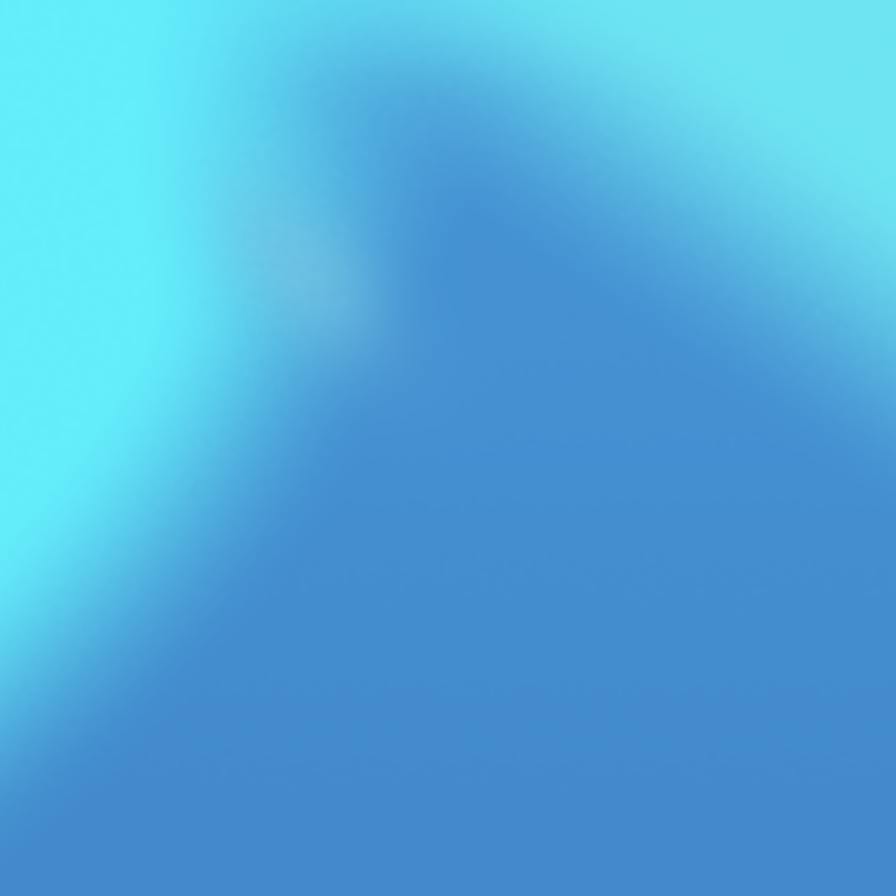
This background is drawn by a Shadertoy shader. Its source:

```glsl
#define DEEP_TOP vec3(0.27, 0.57, 0.825)
#define DEEP_LOW vec3(0.26, 0.54, 0.80)
#define LIGHT_LEFT vec3(0.39, 0.93, 0.985)
#define LIGHT_RIGHT vec3(0.43, 0.895, 0.95)
#define HAZE_COLOR vec3(0.46, 0.765, 0.88)
#define HAZE_CENTER vec2(0.335, 0.70)
#define HAZE_RADII vec2(0.12, 0.065)
#define HAZE_STRENGTH 0.65
#define GRAIN_SCALE 90.0
#define GRAIN_AMOUNT 0.012

vec2 hashGradient(vec2 cell) {
    vec2 p = vec2(dot(cell, vec2(127.1, 311.7)), dot(cell, vec2(269.5, 183.3)));
    return fract(sin(p) * 43758.5) * 2.0 - 1.0;
}

float gradientNoise(vec2 p) {
    vec2 cell = floor(p);
    vec2 f = fract(p);
    vec2 u = f * f * f * (f * (f * 6.0 - 15.0) + 10.0);
    vec2 e = vec2(0.0, 1.0);
    float a = dot(hashGradient(cell), f);
    float b = dot(hashGradient(cell + e.yx), f - e.yx);
    float c = dot(hashGradient(cell + e.xy), f - e.xy);
    float d = dot(hashGradient(cell + e.yy), f - e.yy);
    return mix(mix(a, b, u.x), mix(c, d, u.x), u.y);
}

// Light left of a parabola that straightens and softens near the top
float leftLight(vec2 uv) {
    float drop = max(0.85 - uv.y, 0.0);
    float slope = 1.7 * drop;
    float dist = (0.38 - 0.85 * drop * drop - uv.x) / sqrt(1.0 + slope * slope);
    float softness = mix(0.0, 0.07, smoothstep(0.6, 0.85, uv.y));
    return smoothstep(-0.12 - softness, 0.18 + softness, dist);
}

// Light above a diagonal line
float rightLight(vec2 uv) {
    float dist = dot(uv - vec2(0.833, 0.674), vec2(0.57, 0.822));
    return smoothstep(-0.12, 0.21, dist);
}

// Tilted elliptical glow
float haze(vec2 uv) {
    vec2 axis = normalize(vec2(0.68, -0.73));
    vec2 p = uv - HAZE_CENTER;
    vec2 q = vec2(dot(p, axis), dot(p, vec2(-axis.y, axis.x))) / HAZE_RADII;
    return HAZE_STRENGTH * exp(-dot(q, q));
}

void mainImage(out vec4 fragColor, in vec2 fragCoord) {
    vec2 uv = fragCoord / iResolution.xy;

    // Overlapping fields of light over deep blue
    float topWash = 0.4 * smoothstep(0.88, 1.02, uv.y);
    float shade = (1.0 - leftLight(uv)) * (1.0 - rightLight(uv)) * (1.0 - topWash);
    float light = 1.0 - shade;
    vec3 deep = mix(DEEP_LOW, DEEP_TOP, smoothstep(0.0, 0.75, uv.y));
    vec3 bright = mix(LIGHT_LEFT, LIGHT_RIGHT, smoothstep(0.15, 0.8, uv.x));
    vec3 color = mix(deep, bright, light);

    // Pale haze and fine grain along the transitions
    color = mix(color, HAZE_COLOR, haze(uv));
    float grainMask = 0.2 + 3.2 * light * shade;
    color += GRAIN_AMOUNT * grainMask * gradientNoise(uv * GRAIN_SCALE);

    fragColor = vec4(clamp(color, 0.0, 1.0), 1.0);
}
```
